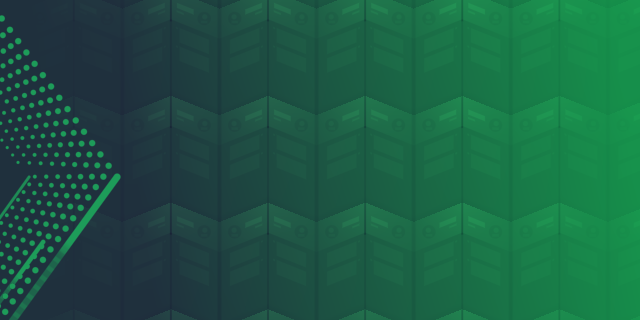
A WebGL 2 fragment shader for this background:

```glsl
#version 300 es
precision highp float;
// A navy to green gradient behind a faint lattice of folded cards, with a
// halftone arrow of dots and slanted bars on the left. Cards are one mirrored,
// sheared cell repeated by mod; dots snap to the nearest step along each row.
uniform vec2 u_resolution;
out vec4 outColor;

#define NAVY vec3(0.122, 0.188, 0.240)
#define GREEN vec3(0.085, 0.560, 0.292)
#define ACCENT vec3(0.115, 0.610, 0.350)
#define CARD_SIZE vec2(0.3035, 0.33333)
#define CARD_PEAK vec2(0.534, 0.7005)
#define CARD_SLOPE 0.40
#define GLOW 0.085
#define DOT_PITCH 0.0356
#define DOT_RADIUS 0.0098
#define ROW_SHRINK 0.043

float fill(float d) {
  float e = 0.8 / u_resolution.y;
  return 1.0 - smoothstep(-e, e, d);
}

float boxDist(vec2 p, vec2 halfSize) {
  vec2 d = abs(p) - halfSize;
  return length(max(d, 0.0)) + min(max(d.x, d.y), 0.0);
}

float segmentDist(vec2 p, vec2 a, vec2 b) {
  vec2 ab = b - a;
  return length(p - a - ab * clamp(dot(p - a, ab) / dot(ab, ab), 0.0, 1.0));
}

vec3 gradient(vec2 p) {
  float t = (p.x + 0.14 * (p.y - 0.5) - 0.42) / 1.56;
  return mix(NAVY, GREEN, clamp(t, 0.0, 1.0));
}

// Signed brightness of the folded card lattice
float cards(vec2 p) {
  float halfWidth = 0.5 * CARD_SIZE.x;
  float side = mod(p.x - CARD_PEAK.x + halfWidth, CARD_SIZE.x) - halfWidth;
  float dx = abs(side);
  float v = mod(CARD_PEAK.y - p.y - CARD_SLOPE * dx, CARD_SIZE.y);
  vec2 q = vec2(dx, v);

  // Lit header, strongest beside the fold
  float spread = 1.0 - 0.70 * dx / halfWidth;
  float header = fill(v - 0.094) * (1.0 - 0.45 * v / 0.094);
  float light = GLOW * spread * header;
  light += 0.012 * (1.0 - v / CARD_SIZE.y);

  // Header captions and round badge
  light += 0.055 * fill(boxDist(q - vec2(0.045, 0.043), vec2(0.026, 0.008)));
  light += 0.040 * fill(boxDist(q - vec2(0.029, 0.0615), vec2(0.011, 0.003)));
  vec2 badge = vec2(dx - 0.104, v - 0.050 + CARD_SLOPE * (dx - 0.104));
  light -= 0.022 * fill(length(badge) - 0.021);
  light += 0.030 * fill(length(badge - vec2(0.002, -0.005)) - 0.008);
  light += 0.022 * fill(boxDist(badge - vec2(0.0, 0.011), vec2(0.010, 0.004)));

  // Two content panels, each with a small marker near the fold
  for (int i = 0; i < 2; i++) {
    float row = 0.133 + 0.058 * float(i);
    light += 0.024 * fill(boxDist(q - vec2(0.073, row), vec2(0.046, 0.0225)));
    light += 0.030 * fill(length(q - vec2(0.019, row - 0.019)) - 0.003);
  }

  // Dark fold and seams, shade above the next card
  float fold = fill(dx - 0.0028);
  float seam = 1.0 - smoothstep(0.002, 0.010, halfWidth - dx);
  light -= fold * (0.035 + 0.07 * fill(v - 0.10)) + 0.030 * seam;
  light -= 0.012 * smoothstep(CARD_SIZE.y - 0.025, CARD_SIZE.y, v);
  float visible = smoothstep(0.0, 0.75, p.x);
  return light * visible * (1.0 - 0.55 * smoothstep(1.45, 1.95, p.x));
}

// One straight row of dots from start, at most 14 dots long
float dotRow(vec2 p, vec2 start, vec2 pitch, float radius) {
  float k = clamp(round(dot(p - start, pitch) / dot(pitch, pitch)), 0.0, 13.0);
  return fill(length(p - start - k * pitch) - radius);
}

float halftoneArrow(vec2 p) {
  float mask = 0.0;
  for (int i = 0; i < 9; i++) {
    float j = float(i);
    float s = 1.0 - ROW_SHRINK * j;
    float radius = DOT_RADIUS * (1.0 - 0.065 * j);
    vec2 upper = vec2(0.3395 - 0.0354 * j, 0.482 + 0.0013 * j);
    vec2 lower = vec2(0.323 - 0.0357 * j, 0.448);
    mask = max(mask, dotRow(p, upper, s * vec2(-0.0257, 0.0354), radius));
    if (i < 7) mask = max(mask, dotRow(p, lower, s * vec2(-0.0236, -0.0325), radius));
  }
  return mask;
}

// Slanted bar that dims toward its lower end, with faint beads
float bar(vec2 p, vec2 top, vec2 bottom, float width, float dimStart) {
  float along = length(p - top);
  float bead = 0.15 * smoothstep(-0.2, 0.8, cos(6.2832 * along / DOT_PITCH));
  float strength = mix(1.0, 0.48 + bead, smoothstep(dimStart, dimStart + 0.06, along));
  return strength * fill(segmentDist(p, top, bottom) - width);
}

void main() {
  vec2 p = gl_FragCoord.xy / u_resolution.y;
  vec3 color = gradient(p);
  color += cards(p) * vec3(0.30, 1.0, 0.42);

  float arrow = halftoneArrow(p);
  arrow = max(arrow, bar(p, vec2(0.366, 0.447), vec2(0.030, -0.015), 0.0108, 0.25));
  arrow = max(arrow, bar(p, vec2(0.135, 0.244), vec2(-0.02, 0.032), 0.0070, 0.12));
  arrow = max(arrow, 0.85 * bar(p, vec2(0.091, 0.447), vec2(-0.02, 0.292), 0.0045, 0.5));
  outColor = vec4(mix(color, ACCENT, arrow), 1.0);
}
```
